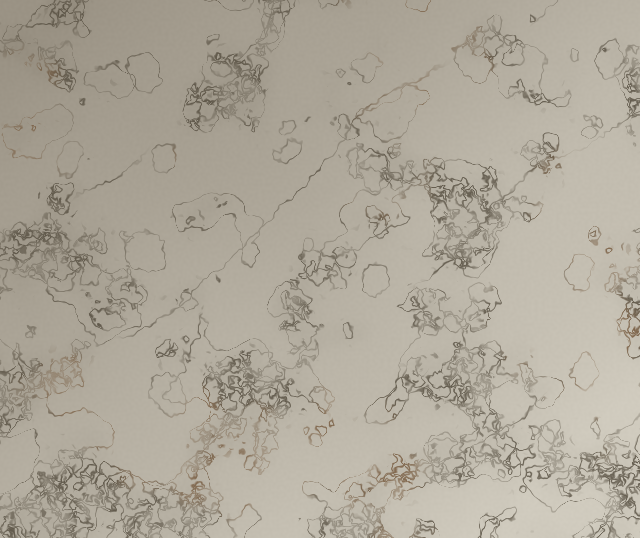
Reproduce this texture procedurally as a Shadertoy shader.

```glsl
const vec3 STONE_DARK = vec3(0.605, 0.575, 0.52);
const vec3 STONE_LIGHT = vec3(0.815, 0.795, 0.745);
const vec3 INK = vec3(0.33, 0.30, 0.245);
const vec3 RUST = vec3(0.50, 0.36, 0.23);
const vec2 LIGHT_TILT = vec2(0.62, -0.6);
const vec2 VEIN_NORMAL = vec2(-0.62, 0.78);
const float VEIN_PERIOD = 0.27;
const float VEIN_OFFSET = 0.15;
const float LINE_WIDTH = 0.0010;
const float OVAL_CELL = 0.2;
const float OVAL_SHARE = 0.35;

vec2 hash2(vec2 cell) {
    vec3 h = fract(cell.xyx * vec3(0.1031, 0.1030, 0.0973));
    h += dot(h, h.yzx + 33.33);
    return fract((h.xx + h.yz) * h.zy);
}

float cornerSlope(vec2 cell, vec2 offset) {
    float angle = 6.2832 * hash2(cell + 100.0).x;
    return dot(vec2(cos(angle), sin(angle)), offset);
}

float gradientNoise(vec2 p) {
    vec2 i = floor(p), f = fract(p);
    vec2 u = f * f * f * (f * (f * 6.0 - 15.0) + 10.0);
    vec2 e = vec2(1.0, 0.0);
    float low = mix(cornerSlope(i, f), cornerSlope(i + e.xy, f - e.xy), u.x);
    float high = mix(cornerSlope(i + e.yx, f - e.yx), cornerSlope(i + e.xx, f - e.xx), u.x);
    return 1.4 * mix(low, high, u.y);
}

float roughField(vec2 p) {
    return gradientNoise(p) + 0.5 * gradientNoise(p * 2.1 + 17.0)
         + 0.25 * gradientNoise(p * 4.3 + 41.0);
}

// Soft line, never thinner than one canvas pixel
float stroke(float dist, float width) {
    return 1.0 - smoothstep(0.0, width + 1.0 / iResolution.y, dist);
}

// Thin winding outline where the rough field crosses a level;
// a level that rises away from clusters closes the outlines into loops
float contour(vec2 p, float frequency, float level, float seed) {
    vec2 q = p * frequency + seed;
    vec2 e = vec2(0.02, 0.0);
    float f = roughField(q);
    vec2 slope = vec2(roughField(q + e.xy) - f, roughField(q + e.yx) - f) / e.x;
    float dist = abs(f - level) / (max(length(slope), 0.8) * frequency);
    return stroke(dist, LINE_WIDTH);
}

// Sparse, slightly dented oval rings, one at most per cell
float ovals(vec2 p) {
    vec2 cell = floor(p / OVAL_CELL);
    vec2 random = hash2(cell + 7.0);
    vec2 center = (cell + 0.32 + 0.36 * hash2(cell + 31.0)) * OVAL_CELL;
    float angle = 1.0 + 1.4 * random.y;
    vec2 d = mat2(cos(angle), -sin(angle), sin(angle), cos(angle)) * (p - center);
    d.y *= 1.35;
    float radius = mix(0.026, 0.044, random.y) + 0.008 * gradientNoise(p * 22.0);
    return stroke(abs(length(d) - radius), LINE_WIDTH) * step(random.x, OVAL_SHARE);
}

void mainImage(out vec4 fragColor, in vec2 fragCoord) {
    vec2 uv = fragCoord / iResolution.xy;
    vec2 p = fragCoord / iResolution.y;

    // Slab lit from the lower right, with faint clouds
    float cloud = gradientNoise(p * 2.3 + 5.0);
    float light = 0.53 + dot(uv - 0.5, LIGHT_TILT) + 0.1 * cloud;
    vec3 color = mix(STONE_DARK, STONE_LIGHT, clamp(light, 0.0, 1.0));
    color += 0.008 * gradientNoise(p * 150.0);

    // Jagged coordinates shared by all lines
    vec2 jag = p + 0.007 * vec2(gradientNoise(p * 38.0), gradientNoise(p * 38.0 + 60.0))
                 + 0.004 * vec2(gradientNoise(p * 95.0), gradientNoise(p * 95.0 + 80.0));

    // Diagonal veins
    float across = dot(jag, VEIN_NORMAL) - VEIN_OFFSET
                 + 0.075 * gradientNoise(p * 2.2 + 3.0) + 0.012 * gradientNoise(jag * 11.0);
    float veinDist = abs(mod(across + 0.5 * VEIN_PERIOD, VEIN_PERIOD) - 0.5 * VEIN_PERIOD);
    float nearVein = exp(-pow(veinDist / 0.04, 2.0));
    float veinFade = smoothstep(-0.2, 0.2, gradientNoise(p * 4.0 + 50.0));
    float ink = 0.8 * stroke(veinDist, LINE_WIDTH) * veinFade;

    // Clusters gather along the veins and toward the lower edge
    float cluster = gradientNoise(p * 5.2 + 20.0) + 0.6 * gradientNoise(p * 12.0 + 70.0)
                  + 0.4 * nearVein + 0.45 * (0.5 - uv.y);
    float coarseMask = smoothstep(-0.5, 0.4, cluster);
    float mediumMask = smoothstep(-0.3, 0.6, cluster);
    float fineMask = smoothstep(-0.1, 0.8, cluster);

    // Nested outlines, from wide loops to small grains
    ink = max(ink, 0.7 * contour(jag, 7.5, mix(0.9, 0.0, coarseMask), 11.0));
    ink = max(ink, 0.8 * contour(jag, 14.0, mix(1.1, 0.1, mediumMask), 37.0));
    ink = max(ink, 0.8 * contour(jag, 19.0, mix(1.2, 0.15, mediumMask), 53.0));
    ink = max(ink, 0.85 * contour(jag, 32.0, mix(1.3, 0.15, fineMask), 73.0));
    ink = max(ink, 0.6 * ovals(jag));
    float strength = gradientNoise(p * 13.0 + 90.0) + 0.5 * gradientNoise(p * 40.0 + 15.0);
    ink *= mix(0.4, 1.0, smoothstep(-0.35, 0.5, strength));

    // Dark flecks and rusty stretches
    float fleck = smoothstep(0.5, 0.7, gradientNoise(jag * 55.0 + 13.0));
    ink = max(ink, 0.6 * fleck * fineMask);
    float rust = smoothstep(0.1, 0.6, gradientNoise(p * 3.2 + 44.0)
               + 0.5 * gradientNoise(p * 12.0 + 25.0));
    color -= 0.025 * fineMask;
    color = mix(color, mix(INK, RUST, 0.75 * rust), ink);

    fragColor = vec4(clamp(color, 0.0, 1.0), 1.0);
}
```
